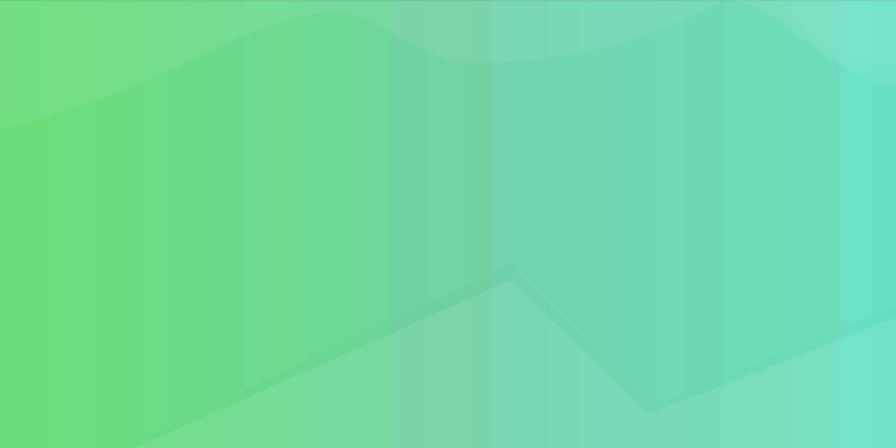
Write a Shadertoy shader that draws this background.

```glsl
// A calm green to aqua backdrop: a horizontal gradient in uneven vertical
// bands, a pale wave along the top and a pale angular ridge at the bottom.
// Each shape is a height curve, antialiased by its screen derivative.

#define BAND_COUNT 24.0
#define BAND_TINT 0.009
#define BAND_STEP 0.8
#define VEIL 0.066
#define CORNER_VEIL 0.035
#define SHADOW_GAIN 0.988
#define SEAM_A 0.435
#define SEAM_B 0.548
#define SEAM_C 0.940
#define RIM_HEIGHT 0.0035
#define RIM_GAIN 0.95

float hash(float n) {
    return fract(sin(n * 127.1) * 43758.5453);
}

// Coverage of the side where d is positive
float cover(float d) {
    return clamp(d / max(fwidth(d), 1e-5) + 0.5, 0.0, 1.0);
}

float ramp(float a, float b, float x) {
    return clamp((x - a) / (b - a), 0.0, 1.0);
}

// Four gradient spans sampled at s and joined by crisp seams at x
vec3 gradient(float x, float s) {
    vec3 green = mix(vec3(0.416, 0.868, 0.480), vec3(0.430, 0.846, 0.608), ramp(0.04, SEAM_A, s));
    vec3 sage = mix(vec3(0.440, 0.824, 0.634), vec3(0.446, 0.819, 0.641), ramp(SEAM_A, SEAM_B, s));
    vec3 teal = mix(vec3(0.442, 0.831, 0.676), vec3(0.436, 0.853, 0.714), ramp(SEAM_B, 0.80, s));
    teal = mix(teal, vec3(0.435, 0.868, 0.740), ramp(0.80, SEAM_C, s));
    vec3 aqua = vec3(0.412, 0.884, 0.770);
    vec3 c = mix(green, sage, cover(x - SEAM_A));
    c = mix(c, teal, cover(x - SEAM_B));
    return mix(c, aqua, cover(x - SEAM_C));
}

// Flat vertical bands of uneven width, each with its own brightness
vec3 bandedGradient(float x) {
    float cell = x * BAND_COUNT;
    float id = floor(cell);
    float border = 0.2 + 0.6 * hash(id + 0.5);
    float edge = clamp((fract(cell) - border) * iResolution.x / BAND_COUNT + 0.5, 0.0, 1.0);
    float tint = mix(hash(id), hash(id + 1.0), edge) - 0.5;
    float level = (id + edge) / BAND_COUNT;
    return gradient(x, mix(x, level, BAND_STEP)) + BAND_TINT * tint;
}

// Lower edge of the top veil: crest, trough, crest, fall
float waveHeight(float x) {
    float rise = ramp(0.0, 0.375, x);
    rise = mix(rise, smoothstep(0.0, 1.0, rise), 0.35 + 0.65 * rise);
    float climb = ramp(0.54, 0.807, x);
    float y = mix(0.714, 0.972, rise);
    y -= 0.112 * smoothstep(0.375, 0.52, x);
    y += 0.140 * climb * climb;
    return y - 0.188 * smoothstep(0.807, 0.995, x);
}

// Upper edge of the bottom veil: one peak and one valley
float ridgeHeight(float x) {
    float peak = 0.375 + min(0.893 * (x - 0.57), -1.945 * (x - 0.57));
    return max(peak, 0.0755 + 0.784 * (x - 0.724));
}

// The shadow is thickest at the peak and thinnest in the valley
float shadowHeight(float x) {
    float h = 0.012 + 0.024 * ramp(0.14, 0.57, x);
    return h - 0.020 * ramp(0.57, 0.73, x) + 0.010 * ramp(0.73, 1.0, x);
}

// Lower edge of the second veil in the top right corner
float cornerHeight(float x) {
    float t = ramp(0.867, 0.970, x);
    return 1.0 - 0.137 * t * (2.0 - t) + 4.0 * max(0.867 - x, 0.0);
}

void mainImage(out vec4 fragColor, in vec2 fragCoord) {
    vec2 uv = fragCoord / iResolution.xy;
    vec3 color = bandedGradient(uv.x);

    // Top veils
    float wave = cover(uv.y - waveHeight(uv.x));
    float corner = cover(uv.y - cornerHeight(uv.x));
    color = mix(color, vec3(1.0), VEIL * wave);
    color = mix(color, vec3(1.0), CORNER_VEIL * corner);

    // Ridge with a thin shadow above it
    float above = uv.y - ridgeHeight(uv.x);
    float shadow = cover(shadowHeight(uv.x) - above);
    float ridge = cover(-above);
    color *= mix(1.0, SHADOW_GAIN, shadow * (1.0 - ridge));
    color = mix(color, vec3(1.0), VEIL * ridge);

    // Thin darker rim at the top
    color *= mix(1.0, RIM_GAIN, cover(uv.y - 1.0 + RIM_HEIGHT));

    fragColor = vec4(color, 1.0);
}
```
